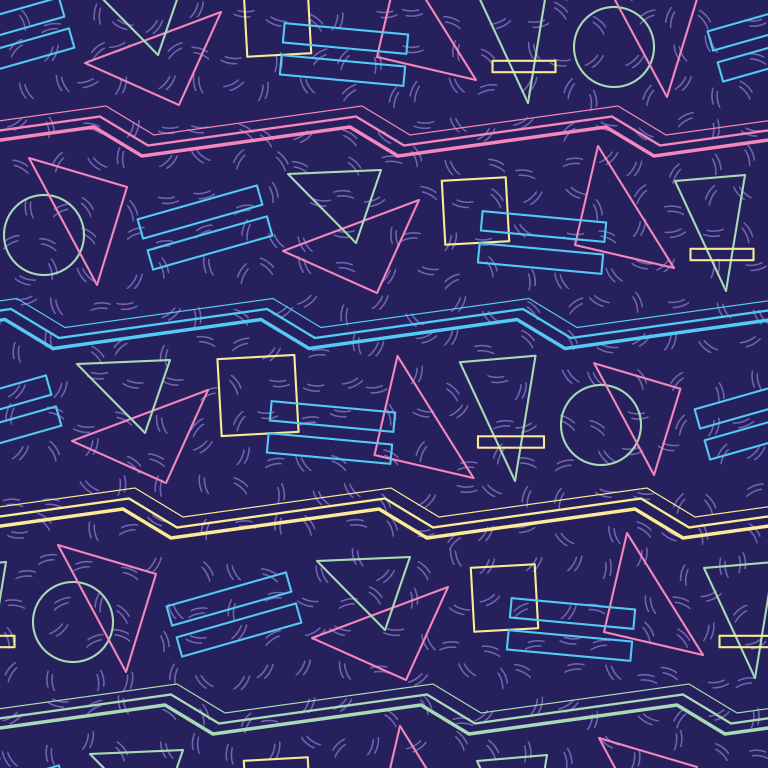
Write a three.js fragment shader that draws this pattern.

```glsl
// Retro line pattern: four bands of outlined shapes, parted by triple zigzag lines,
// over a dark ground scattered with pairs of short curved dashes.
// Shapes are distance functions; the dashes sit on a jittered cell grid.

#define SPAN 768.0       // design units across the whole canvas
#define ZIG_PERIOD 256.0 // width of one zigzag
#define DASH_CELLS 21.0  // dash pairs across the canvas
#define LINE 2.1         // outline width
#define DASH_LINE 1.6
#define GROUND vec3(0.150, 0.130, 0.360)
#define DASH   vec3(0.440, 0.390, 0.690)
#define PINK   vec3(0.960, 0.530, 0.740)
#define CYAN   vec3(0.330, 0.790, 0.960)
#define YELLOW vec3(0.980, 0.920, 0.590)
#define GREEN  vec3(0.660, 0.860, 0.710)

varying vec2 vUv;

vec2 hash2(vec2 c) {
  return fract(sin(vec2(dot(c, vec2(127.1, 311.7)), dot(c, vec2(269.5, 183.3)))) * 43758.5);
}

vec2 turn(vec2 p, float a) {
  float c = cos(a), s = sin(a);
  return vec2(c * p.x + s * p.y, c * p.y - s * p.x);
}

float segment(vec2 p, vec2 a, vec2 b) {
  vec2 e = b - a;
  return length(p - a - e * clamp(dot(p - a, e) / dot(e, e), 0.0, 1.0));
}

// Triangle outline given by its tip and two edges leaving it
float triangle(vec2 p, vec2 tip, vec2 u, vec2 v) {
  p -= tip;
  return min(segment(p, u, v), min(segment(p, vec2(0.0), u), segment(p, vec2(0.0), v)));
}

float box(vec2 p, vec2 halfSize, float angle) {
  vec2 d = abs(turn(p, angle)) - halfSize;
  return length(max(d, 0.0)) + min(max(d.x, d.y), 0.0);
}

float zigzag(vec2 p) {
  p.x = mod(p.x + 104.0, ZIG_PERIOD) - 104.0;
  vec2 valley = vec2(48.0, -29.0), period = vec2(ZIG_PERIOD, 0.0);
  float d = min(segment(p, vec2(0.0), valley), segment(p, valley, period));
  return min(d, segment(p, valley - period, vec2(0.0)));
}

// Nearest stroke among the dash pairs of the surrounding cells
float dashes(vec2 p) {
  float size = SPAN / DASH_CELLS, d = SPAN;
  vec2 cell = floor(p / size);
  for (int i = 0; i < 9; i++) {
    vec2 c = cell + vec2(mod(float(i), 3.0), floor(float(i) / 3.0)) - 1.0;
    vec2 id = mod(c, DASH_CELLS);
    vec2 jitter = hash2(id), style = hash2(id + 57.0);
    vec2 q = turn(p - (c + 0.5 + 0.55 * (jitter - 0.5)) * size, style.x * 3.1416);
    float bend = style.y < 0.5 ? -1.0 : 1.0;
    q.y += bend * 0.018 * q.x * q.x;
    for (int k = 0; k < 2; k++) {
      float side = float(k) * 2.0 - 1.0;
      vec2 s = q - side * vec2(1.8 * bend, 2.6);
      d = min(d, length(vec2(max(abs(s.x) - 7.8, 0.0), s.y)));
    }
  }
  return d;
}

void stroke(inout vec3 color, vec3 ink, float d, float width, float aa) {
  color = mix(color, ink, clamp(0.5 + (0.5 * width - abs(d)) / aa, 0.0, 1.0));
}

// One band of shapes, measured from its circle; big = 1 selects the resized variant
void band(inout vec3 color, vec2 p, float big, float aa) {
  stroke(color, GREEN, length(p) - 40.0, LINE, aa);
  vec2 leanSize = vec2(mix(1.0, 0.88, big)), tallSize = vec2(mix(1.0, 1.08, big));
  float square = box(p - mix(vec2(431.5, 24.0), vec2(425.0, 29.5), big),
                     vec2(mix(32.0, 38.5, big)), 0.055);
  stroke(color, YELLOW, square, LINE, aa);

  // Pink and green triangles
  float pink = triangle(p, vec2(53.0, -50.0), vec2(-68.0, 127.0) * leanSize, vec2(30.0, 98.0) * leanSize);
  pink = min(pink, triangle(p, vec2(375.0, 35.0), vec2(-136.0, -51.0), vec2(-42.0, -93.0)));
  pink = min(pink, triangle(p - big * vec2(10.5, -20.0), vec2(554.0, 89.0), vec2(76.0, -122.0), vec2(-23.0, -99.0)));
  stroke(color, PINK, pink, LINE, aa);
  float green = triangle(p, vec2(312.0, -8.0), vec2(-68.0, 69.0), vec2(25.0, 73.0));
  green = min(green, triangle(p, vec2(682.0, -56.0), vec2(-51.0, 110.0) * tallSize, vec2(19.0, 116.0) * tallSize));
  stroke(color, GREEN, green, LINE, aa);

  // Paired slanted bars and the small level bar
  for (int i = 0; i < 2; i++) {
    float k = float(i);
    stroke(color, CYAN, box(p - vec2(156.0 + 10.0 * k, 23.0 - 31.0 * k), vec2(62.0, 10.0), 0.277), LINE, aa);
    stroke(color, CYAN, box(p - vec2(499.5 - 3.0 * k, 8.5 - 32.0 * k), vec2(62.0, 9.7), -0.092), LINE, aa);
  }
  stroke(color, YELLOW, box(p - vec2(678.0, -19.5 + 2.5 * big), vec2(31.5 + 1.5 * big, 5.7), 0.0), LINE, aa);
}

void main() {
  vec2 p = vUv * SPAN;
  float aa = max(fwidth(p.x), 0.001);
  vec3 color = GROUND;
  stroke(color, DASH, dashes(p), DASH_LINE, aa);

  vec4 bandX = vec4(614.0, 44.0, 601.0, 73.0), bandY = vec4(721.0, 533.0, 343.0, 146.0);
  vec4 zigX = vec4(94.0, 5.0, 123.0, 165.0), zigY = vec4(641.0, 448.5, 259.0, 63.0);
  for (int i = 0; i < 4; i++) {
    vec2 q = p - vec2(bandX[i], bandY[i]);
    q = mod(q + vec2(55.0, 384.0), SPAN) - vec2(55.0, 384.0);
    band(color, q, i == 2 ? 1.0 : 0.0, aa);

    vec3 ink = i == 0 ? PINK : i == 1 ? CYAN : i == 2 ? YELLOW : GREEN;
    for (int j = 0; j < 3; j++) {
      float k = float(j);
      vec2 peak = vec2(zigX[i], zigY[i]) + k * vec2(6.0, 10.5);
      stroke(color, ink, zigzag(p - peak), 3.5 - 1.15 * k, aa);
    }
  }
  gl_FragColor = vec4(color, 1.0);
}
```
